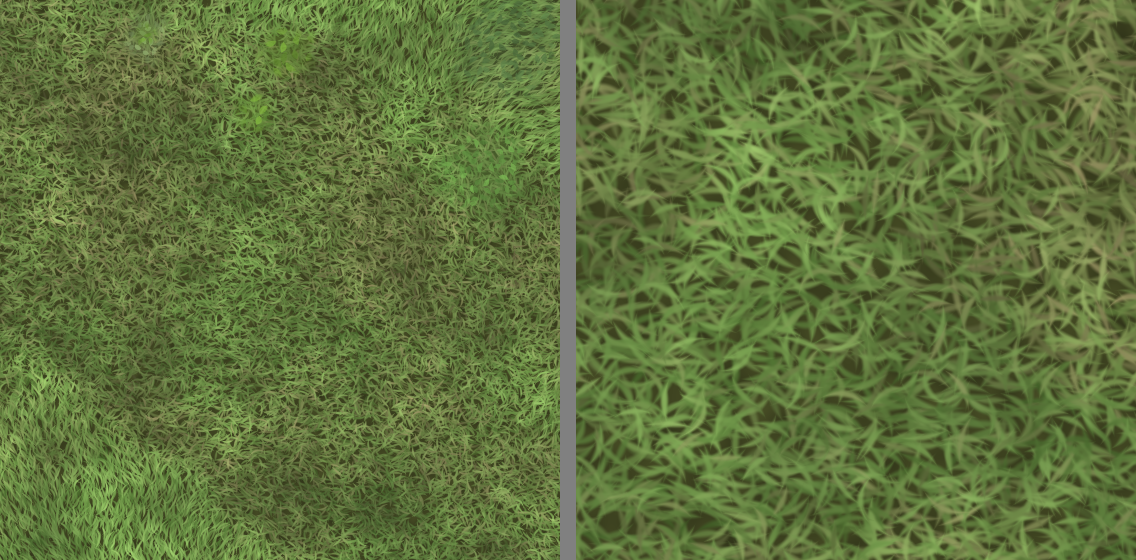
Left: the whole. Right: its middle third, enlarged.
This texture is drawn by a three.js fragment shader. Its source:

```glsl
varying vec2 vUv;

const vec3 SOIL = vec3(0.25, 0.27, 0.13);
const vec3 GREEN_SHADE = vec3(0.28, 0.41, 0.17);
const vec3 GREEN_LIGHT = vec3(0.53, 0.69, 0.36);
const vec3 DRY_SHADE = vec3(0.33, 0.37, 0.19);
const vec3 DRY_LIGHT = vec3(0.58, 0.62, 0.38);
const vec3 THATCH = vec3(0.50, 0.45, 0.32);
const vec3 CLOVER = vec3(0.43, 0.65, 0.29);
const vec3 YOUNG_LEAF = vec3(0.47, 0.66, 0.22);
const vec3 PALE_LEAF = vec3(0.55, 0.66, 0.42);
const vec3 DULL_LEAF = vec3(0.34, 0.48, 0.27);
const int LAYERS = 11;

vec2 hash2(vec2 p) {
  vec2 k = vec2(dot(p, vec2(127.1, 311.7)), dot(p, vec2(269.5, 183.3)));
  return fract(sin(k) * 43758.545);
}

float cornerSlope(vec2 cell, vec2 offset) {
  return dot(hash2(cell) * 2.0 - 1.0, offset);
}

float gradientNoise(vec2 p) {
  vec2 i = floor(p), f = fract(p);
  vec2 u = f * f * f * (f * (f * 6.0 - 15.0) + 10.0);
  vec2 e = vec2(1.0, 0.0);
  float low = mix(cornerSlope(i, f), cornerSlope(i + e, f - e), u.x);
  float high = mix(cornerSlope(i + e.yx, f - e.yx), cornerSlope(i + 1.0, f - 1.0), u.x);
  return mix(low, high, u.y);
}

float fbm(vec2 p) {
  return gradientNoise(p) + 0.5 * gradientNoise(p * 2.1 + 7.3) + 0.25 * gradientNoise(p * 4.3 + 3.1);
}

// Soft tapered blade, bent along its length, in cell units
float blade(vec2 p, float angle, float halfLength, float halfWidth, float bend) {
  float c = cos(angle), s = sin(angle);
  vec2 q = vec2(c * p.x + s * p.y, c * p.y - s * p.x);
  float along = q.x / halfLength;
  float edge = abs(q.y + bend * q.x * q.x) - halfWidth * (1.0 - along * along);
  return 1.0 - smoothstep(-0.07, 0.07, edge);
}

// One scattered layer: x = tone, y = dryness (both premultiplied), z = coverage
vec3 bladeLayer(vec2 p, float seed, float angle, float spread, float halfLength, float halfWidth) {
  vec2 cell = floor(p);
  vec3 sum = vec3(0.0);
  for (int j = -1; j <= 1; j++) {
    for (int i = -1; i <= 1; i++) {
      vec2 id = cell + vec2(float(i), float(j));
      vec2 place = hash2(id + seed);
      vec2 shape = hash2(id + seed + 41.7);
      vec2 look = hash2(id + seed + 83.1);
      float turn = angle + (shape.x * 2.0 - 1.0) * spread;
      float size = halfLength * mix(0.65, 1.0, shape.y);
      float bend = (fract(look.y * 7.0) - 0.5) * 1.4;
      float a = blade(p - id - place, turn, size, halfWidth, bend);
      sum = mix(sum, vec3(look, 1.0), a);
    }
  }
  return sum;
}

// Group of broad leaves over a faint tint, fading out around a centre
vec3 leafPatch(vec3 base, vec2 p, vec2 centre, float radius, float scale, vec3 leaf) {
  float reach = length(p - centre) / radius + 0.6 * gradientNoise(p * 28.0);
  float fade = 1.0 - smoothstep(0.5, 1.2, reach);
  vec3 leaves = bladeLayer(p * scale, centre.x * 90.0, 0.8, 3.14, 0.55, 0.24);
  float tone = leaves.x / max(leaves.z, 0.001);
  vec3 tinted = mix(base, leaf * 0.85, 0.35 * fade);
  return mix(tinted, leaf * mix(0.75, 1.15, tone), leaves.z * fade * 0.7);
}

void main() {
  vec2 p = vUv;

  // Regions of long grass, dry turf and shade
  float patches = fbm(p * 4.0 + 2.7);
  float wobble = 0.22 * fbm(p * 6.0 + 11.0);
  float lowerEdge = 0.34 - 0.55 * p.x - p.y + wobble;
  float lowerLush = smoothstep(-0.06, 0.10, lowerEdge);
  float upperLush = smoothstep(-0.12, 0.10, p.y + 0.45 * p.x - 1.15 + wobble);
  float sideLush = 0.8 - 0.8 * smoothstep(0.02, 0.2, length(p - vec2(1.0, 0.34)) + wobble);
  float lush = max(max(lowerLush, upperLush), sideLush);
  float upland = smoothstep(0.25, 0.7, p.y);
  float dryness = 0.32 + 0.9 * patches + 0.28 * upland - 0.35 * lush + 0.45 * sideLush;
  float shade = exp(-250.0 * (lowerEdge + 0.09) * (lowerEdge + 0.09));
  float light = 0.97 + 0.38 * fbm(p * 6.0 + 19.0) + 0.13 * lush - 0.12 * shade;
  float clump = 0.45 * gradientNoise(p * 24.0) + 0.3 * gradientNoise(p * 45.0 + 9.0);

  // Lie of the grass
  float lowerLie = mix(2.0, 1.0, p.x);
  float upperLie = mix(1.25, 0.35, smoothstep(0.7, 1.0, p.x));
  float flow = mix(lowerLie, upperLie, smoothstep(0.3, 0.7, p.y));
  flow += 1.1 * gradientNoise(p * 6.0 + 5.0);
  float spread = mix(2.6, 0.65, lush);
  float halfLength = mix(0.64, 0.74, lush);

  // Blades stacked from the ground up
  vec3 color = SOIL * (0.95 + 0.3 * gradientNoise(p * 60.0));
  for (int n = 0; n < LAYERS; n++) {
    float level = float(n) / float(LAYERS - 1);
    float seed = float(n) * 17.3;
    vec2 q = p * mix(42.0, 50.0, level) + seed * 0.37;
    vec3 grass = bladeLayer(q, seed, flow, spread, halfLength, 0.085);
    vec2 look = grass.xy / max(grass.z, 0.001);
    float tone = 0.72 * look.x + 0.33 * level + clump;
    float dry = clamp(dryness + (look.y - 0.5) * 0.7, 0.0, 1.0);
    vec3 tint = mix(mix(GREEN_SHADE, GREEN_LIGHT, tone), mix(DRY_SHADE, DRY_LIGHT, tone), dry);
    float dead = smoothstep(0.7, 0.95, look.y) * dry * (1.0 - lush);
    tint = mix(tint, THATCH * (0.65 + 0.6 * tone), 0.65 * dead);
    color = mix(color, tint * light, grass.z * 0.82);
  }

  // Broad-leaved plants among the grass
  color = leafPatch(color, p, vec2(0.86, 0.70), 0.085, 58.0, CLOVER);
  color = leafPatch(color, p, vec2(0.91, 0.93), 0.11, 52.0, DULL_LEAF);
  color = leafPatch(color, p, vec2(0.46, 0.80), 0.04, 44.0, YOUNG_LEAF);
  color = leafPatch(color, p, vec2(0.51, 0.91), 0.05, 44.0, YOUNG_LEAF);
  color = leafPatch(color, p, vec2(0.26, 0.935), 0.045, 62.0, PALE_LEAF);
  color = leafPatch(color, p, vec2(0.26, 0.938), 0.022, 70.0, YOUNG_LEAF);

  gl_FragColor = vec4(color, 1.0);
}
```
